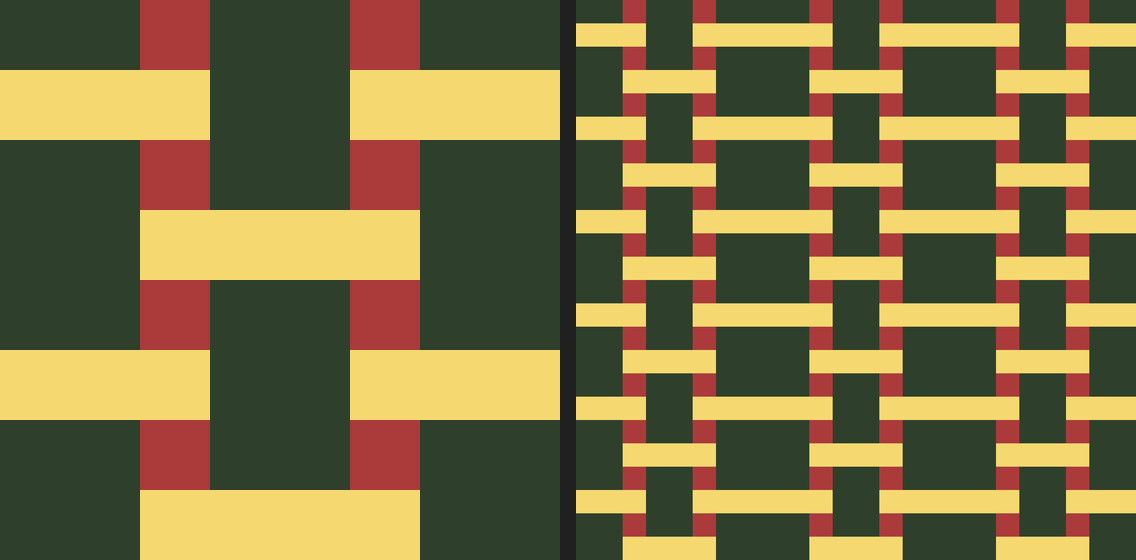
Left: one tile. Right: repeated 3 by 3.
Write a Shadertoy shader that draws this pattern.

```glsl
// Coverage of the inside (negative side) of an edge, one pixel wide
float fill(float dist, float pixel) {
    return clamp(0.5 - dist / pixel, 0.0, 1.0);
}

// Horizontal band one unit tall, repeating every four units
float band(float y, float centre, float pixel) {
    return fill(abs(mod(y - centre + 2.0, 4.0) - 2.0) - 0.5, pixel);
}

void mainImage(out vec4 fragColor, in vec2 fragCoord) {
    // Eight by eight units: one repeat across, two down
    vec2 p = 8.0 * fragCoord / iResolution.xy;
    vec2 pixel = 8.0 / iResolution.xy;
    float fromAxis = abs(p.x - 4.0);

    // Mirrored pair of upright strips
    float strips = fill(abs(fromAxis - 1.5) - 0.5, pixel.x);

    // Bars bridging the strips alternate with bars that wrap around the sides
    float innerBars = band(p.y, 0.5, pixel.y) * fill(fromAxis - 2.0, pixel.x);
    float outerBars = band(p.y, 2.5, pixel.y) * fill(1.0 - fromAxis, pixel.x);

    // Bars lie over the strips
    vec3 colour = vec3(0.18, 0.25, 0.17);
    colour = mix(colour, vec3(0.67, 0.23, 0.23), strips);
    colour = mix(colour, vec3(0.96, 0.85, 0.44), max(innerBars, outerBars));
    fragColor = vec4(colour, 1.0);
}
```
